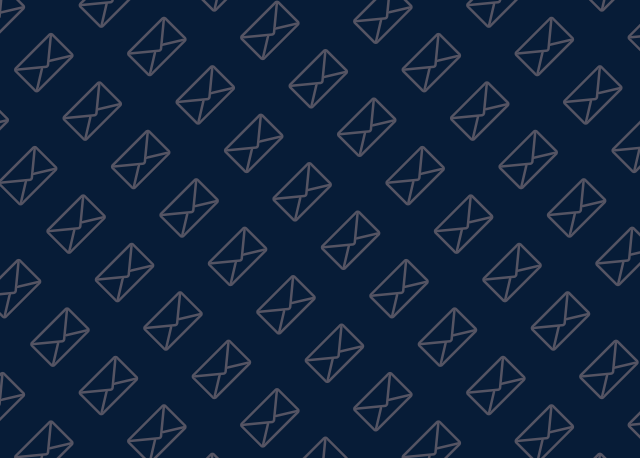
Give the GLSL for this pattern, as a Shadertoy shader.

```glsl
// Outlined envelopes on a tilted rectangular grid over deep navy.

#define UNITS_ACROSS 768.0              // canvas width in design units
#define CELL vec2(109.6, 82.2)          // grid spacing along envelope axes
#define ANCHOR vec2(36.7, -13.5)        // one envelope centre, from canvas centre
#define HALF_SIZE vec2(31.0, 18.9)      // envelope half extents at stroke centre
#define CORNER_RADIUS 2.6
#define STROKE 3.0
#define FLAP_TIP -6.8                   // height of the unrounded flap point
#define FLAP_RADIUS 3.0
#define SEAM_END vec2(5.2, -2.6)        // where the lower seams meet the flap
#define NAVY vec3(0.027, 0.110, 0.216)
#define INK vec3(0.333, 0.329, 0.388)

float roundedBox(vec2 p, vec2 halfSize, float radius) {
    vec2 q = abs(p) - halfSize + radius;
    return length(max(q, 0.0)) + min(max(q.x, q.y), 0.0) - radius;
}

float segment(vec2 p, vec2 a, vec2 b) {
    vec2 pa = p - a, ba = b - a;
    return length(pa - ba * clamp(dot(pa, ba) / dot(ba, ba), 0.0, 1.0));
}

// Signed distance to a V with a rounded tip, positive below it; p.x >= 0.
float roundedFlap(vec2 p, vec2 corner) {
    vec2 dir = normalize(corner - vec2(0.0, FLAP_TIP));
    vec2 q = p - vec2(0.0, FLAP_TIP + FLAP_RADIUS / dir.x);
    float side = dir.y * q.x - dir.x * q.y;
    float dist = length(q - dir * max(dot(q, dir), 0.0));
    return (side < 0.0 ? -dist : dist) - FLAP_RADIUS;
}

// Distance to the centre line of the envelope drawing.
float envelope(vec2 p) {
    p.x = abs(p.x);
    vec2 corner = HALF_SIZE - 0.3 * CORNER_RADIUS;
    float body = roundedBox(p, HALF_SIZE, CORNER_RADIUS);
    float flap = max(abs(roundedFlap(p, corner)), body);
    float seam = segment(p, SEAM_END, vec2(corner.x, -corner.y));
    return min(abs(body), min(flap, seam));
}

void mainImage(out vec4 fragColor, in vec2 fragCoord) {
    float pixel = UNITS_ACROSS / iResolution.x;
    vec2 p = (fragCoord - 0.5 * iResolution.xy) * pixel - ANCHOR;

    // Turn the axes by 45 degrees, then repeat around each cell centre.
    p = vec2(p.x + p.y, p.y - p.x) * sqrt(0.5);
    p -= CELL * round(p / CELL);

    float edge = envelope(p) - 0.5 * STROKE;
    float coverage = clamp(0.5 - edge / pixel, 0.0, 1.0);
    fragColor = vec4(mix(NAVY, INK, coverage), 1.0);
}
```
